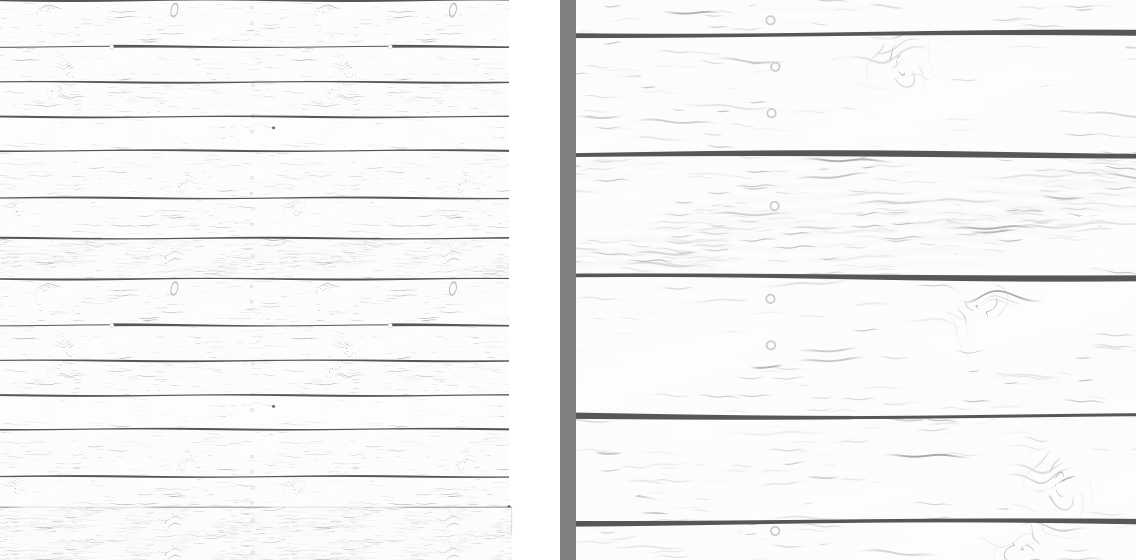
Left: the whole. Right: its middle third, enlarged.
This texture map is drawn by a WebGL 1 fragment shader. Its source:

```glsl
precision highp float;
// Whitewashed horizontal planks with dark seams, faint grain, knots and nail marks.
uniform vec2 u_resolution;

#define TILE 0.4974        // side of one repeat, in canvas units
#define RIGHT_EDGE 0.909   // where the boards end
#define STRIP_EDGE 0.914   // where the bottom strip ends
#define STRIP_TOP 0.9056   // start of the bottom strip, from the top
#define STRIP_PERIOD 0.115 // repeat height in the strip, in tiles
#define SEAM_HALF 0.0029   // half width of a seam, in tiles
#define GRAIN 0.34         // strength of the grain dashes
#define WOOD vec3(0.992)
#define SEAM_COLOR vec3(0.34)
#define TAU 6.28319

float hash(vec2 p) { return fract(sin(dot(p, vec2(127.1, 311.7))) * 4375.85); }

float fill(float d, float px) { return clamp(0.5 - d / px, 0.0, 1.0); }

float ellipse(vec2 d, vec2 r) { return (length(d / r) - 1.0) * min(r.x, r.y); }

// Each plank: top edge, knot x, knot y, grain density
vec4 plank(int i) {
  if (i == 0) return vec4(0.0015, 0.155, 0.040, 0.32);
  if (i == 1) return vec4(0.1680, 0.245, 0.250, 0.36);
  if (i == 2) return vec4(0.2950, 0.200, 0.325, 0.36);
  if (i == 3) return vec4(0.4195, 0.905, 0.435, 0.10);
  if (i == 4) return vec4(0.5410, 0.660, 0.660, 0.40);
  if (i == 5) return vec4(0.7110, 0.055, 0.750, 0.34);
  return vec4(0.8555, 0.608, 0.915, 0.95);
}

// Short slanted dashes, one per cell, periodic across the tile
float dashes(vec2 p, vec2 cells, float density, float px) {
  vec2 q = p * cells, base = floor(q);
  float ink = 0.0;
  for (int j = -1; j <= 1; j++) {
    for (int i = -1; i <= 1; i++) {
      vec2 cell = base + vec2(float(i), float(j));
      vec2 id = vec2(mod(cell.x, cells.x), cell.y);
      float a = hash(id), b = hash(id + 17.3), c = hash(id + 41.9);
      vec2 d = q - cell - vec2(b, c);
      d.y += (a * 7.0 - floor(a * 7.0) - 0.5) * d.x + 0.12 * sin(d.x * 9.0 + b * TAU);
      float halfLength = 0.2 + 0.6 * c;
      float taper = 1.0 - smoothstep(0.3, 1.0, abs(d.x) / halfLength);
      float line = fill((abs(d.y) - 0.11) / cells.y, px);
      ink = max(ink, line * taper * (0.15 + 0.85 * b * b) * step(a, density));
    }
  }
  return ink;
}

// Broken curved rings around a knot
float knotRings(vec2 d, float seed) {
  float r = length(d * vec2(1.0, 0.75));
  float angle = atan(d.y, d.x);
  float wave = abs(sin(r * 230.0 + 1.5 * sin(angle * 3.0 + seed) + seed));
  float gaps = smoothstep(0.1, 0.9, sin(angle * 2.0 + r * 90.0 + seed * 2.0));
  return (1.0 - smoothstep(0.0, 0.35, wave)) * gaps * exp(-r * r * 1400.0);
}

void main() {
  vec2 canvas = gl_FragCoord.xy / u_resolution;
  canvas.y = 1.0 - canvas.y;
  float pixel = 1.0 / min(u_resolution.x, u_resolution.y);
  float px = pixel / TILE;
  bool inStrip = canvas.y > STRIP_TOP;
  vec2 p = fract(canvas / TILE);
  if (inStrip) p.y = 0.87 + mod((canvas.y - STRIP_TOP) / TILE, STRIP_PERIOD);

  // Seams and the plank under this point
  vec4 board = plank(6);
  float seam = 0.0, id = 6.0;
  for (int i = 0; i < 7; i++) {
    vec4 candidate = plank(i);
    float n = float(i);
    if (p.y > candidate.x) { board = candidate; id = n; }
    float d = p.y - candidate.x - 0.002 * sin(TAU * p.x + n * 1.9);
    d -= floor(d + 0.5);
    float halfWidth = SEAM_HALF + 0.0008 * sin(TAU * p.x + n * 2.3);
    if (i == 1) halfWidth = p.x < 0.405 ? 0.0018 : mix(0.0052, 0.002, (p.x - 0.405) / 0.595);
    seam = max(seam, fill(abs(d) - halfWidth, px));
  }
  if (inStrip) seam = 0.0;

  // Grain, bent around the knot
  vec2 toKnot = p - board.yz;
  toKnot.x -= floor(toKnot.x + 0.5);
  vec2 g = p;
  g.y += 0.012 * exp(-dot(toKnot, toKnot) * 500.0) * sin(toKnot.x * 70.0);
  g.y += 0.003 * sin(TAU * 2.0 * p.x + id);
  float patches = 0.55 + 0.45 * sin(TAU * p.x + id * 2.1) * sin(TAU * 2.0 * p.x + p.y * 40.0);
  float density = board.w * patches;
  float ink = GRAIN * dashes(g, vec2(11.0, 95.0), density * 0.6, px);
  ink = max(ink, 0.7 * GRAIN * dashes(g + 0.37, vec2(23.0, 150.0), density * 0.7, px));
  ink += 0.02 * density * (0.5 + 0.5 * sin(g.y * 420.0 + 2.0 * sin(TAU * 3.0 * p.x)));
  ink = max(ink, 0.32 * step(0.2, board.w) * knotRings(toKnot, id * 1.7));

  // Column of faint nail rings
  float row = floor(p.y * 18.0);
  vec2 nail = p - vec2(0.906 + 0.008 * (hash(vec2(row, 3.0)) - 0.5), (row + 0.5) / 18.0);
  float ring = abs(length(nail) - 0.005) - 0.001;
  ink = max(ink, 0.2 * fill(ring, px) * step(0.45, hash(vec2(row, 8.0))));

  // Oval knot and dark peg hole
  vec2 oval = p - vec2(0.626, 0.036);
  oval.x += 0.15 * oval.y;
  float rim = abs(ellipse(oval, vec2(0.012, 0.023))) - 0.0014;
  ink = max(ink, 0.3 * fill(rim, px));
  ink = max(ink, 0.55 * fill(ellipse(p - vec2(0.982, 0.459), vec2(0.006, 0.005)), px));
  vec3 color = mix(WOOD * (1.0 - ink), SEAM_COLOR, seam);

  // Pale peg on the uneven seam
  float peg = length(p - vec2(0.401, 0.168)) - 0.0065;
  color = mix(color, vec3(0.78), fill(peg - 0.0015, px));
  color = mix(color, WOOD, fill(peg, px));

  // Broken line above the strip, its side line and the blank margin
  float broken = 0.2 + 0.65 * smoothstep(-0.2, 0.4, sin(canvas.x * 14.0 + 2.6));
  color = mix(color, SEAM_COLOR, broken * fill(abs(canvas.y - STRIP_TOP) - 0.0007, pixel));
  float edge = inStrip ? STRIP_EDGE : RIGHT_EDGE;
  color = mix(vec3(1.0), color, fill(canvas.x - edge, pixel));
  float side = fill(abs(canvas.x - STRIP_EDGE) - 0.0005, pixel);
  color *= 1.0 - 0.2 * side * step(STRIP_TOP, canvas.y) * step(canvas.y, 0.952);
  float corner = abs(canvas.x - RIGHT_EDGE) + STRIP_TOP - 0.004 - canvas.y;
  color = mix(color, SEAM_COLOR, fill(max(corner, canvas.y - STRIP_TOP), pixel));
  gl_FragColor = vec4(color, 1.0);
}
```
